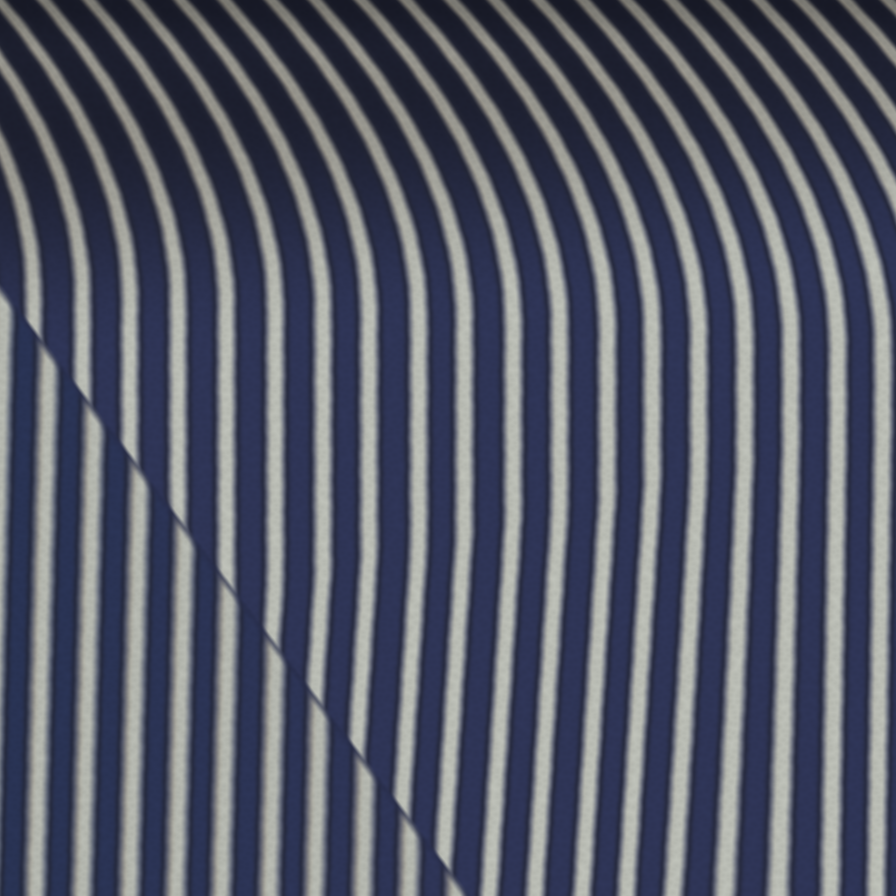
Write a three.js fragment shader that draws this texture.

```glsl
// Draped navy cloth with pale vertical stripes, curving over a fold and cut by a diagonal seam
varying vec2 vUv;

const vec3 NAVY = vec3(0.182, 0.207, 0.340);
const vec3 DUSK = vec3(0.110, 0.120, 0.180);
const vec3 CHALK = vec3(0.730, 0.742, 0.710);
const vec3 TAN = vec3(0.630, 0.600, 0.540);
const vec3 FRINGE = vec3(0.135, 0.145, 0.200);

float hash1(float n) {
  return fract(sin(n * 127.1) * 437.58);
}

vec2 hash2(vec2 p) {
  vec2 q = vec2(dot(p, vec2(12.7, 31.1)), dot(p, vec2(26.9, 18.3)));
  return fract(sin(q) * 437.58);
}

// Distance to the nearest scattered point
float cellular(vec2 p) {
  vec2 cell = floor(p);
  float nearest = 2.0;
  for (int j = -1; j <= 1; j++) {
    for (int i = -1; i <= 1; i++) {
      vec2 c = cell + vec2(float(i), float(j));
      nearest = min(nearest, length(c + hash2(c) - p));
    }
  }
  return nearest;
}

// Faint sideways wobble of the woven edges
float weaveWobble(vec2 p) {
  return 0.00018 * sin(p.y * 310.0 + p.x * 140.0)
       + 0.00025 * sin(p.y * 97.0 - p.x * 65.0);
}

// Signed distance to the nearest stripe centre, with uneven spacing
float stripeOffset(float x, float pitch, float jitter) {
  float id = floor(x / pitch + 0.5);
  return x - id * pitch - jitter * (hash1(id + 40.0) - 0.5);
}

// Upper cloth: bends left over the fold, leans left below the kink
float upperDrape(vec2 p) {
  float rise = max(0.0, p.y - (0.674 - 0.065 * p.x));
  float drop = max(0.0, 0.27 + 0.26 * p.x - p.y);
  float lean = mix(0.065, 0.015, smoothstep(0.72, 0.95, p.x));
  float bulge = 0.006 * sin(3.9 * (p.x - 0.195));
  return p.x + 1.35 * rise * rise + lean * drop - bulge - 0.1985;
}

// Lower panel: nearly straight stripes with a slight lean
float lowerDrape(vec2 p) {
  return p.x - 0.025 * p.y - 0.039;
}

// Stripe with soft sides, a warm left edge and a dark fringe
vec3 stripedCloth(float offset, float halfWidth, float softness, vec3 ground, vec3 thread, float warmth) {
  float d = abs(offset);
  float cover = 1.0 - smoothstep(halfWidth - softness, halfWidth + softness, d);
  float rim = (d - halfWidth - softness * 0.8) / 0.0034;
  vec3 base = mix(ground, FRINGE, 0.6 * exp(-rim * rim));
  float leftSide = 1.0 - smoothstep(-halfWidth, 0.0, offset);
  return mix(base, mix(thread, TAN, warmth * leftSide), cover);
}

void main() {
  vec2 p = vUv;
  float wobble = weaveWobble(p);

  // Light fades toward the top of the fold, most of all on the left
  float shade = smoothstep(0.64, 0.92, p.y + 0.10 * (0.5 - p.x));
  vec3 ground = mix(NAVY, DUSK, shade);
  vec3 thread = mix(CHALK, vec3(0.585, 0.580, 0.550), shade);

  float upperWidth = mix(0.0082, 0.0096, p.x) - 0.0006 * shade;
  vec3 upper = stripedCloth(stripeOffset(upperDrape(p), 0.0525, 0.0026) + wobble,
                            upperWidth, 0.0056, ground, thread, 0.2 + 0.4 * shade);

  vec3 lowerGround = mix(vec3(0.160, 0.200, 0.330), NAVY, p.x * 2.0);
  vec3 lower = stripedCloth(stripeOffset(lowerDrape(p), 0.0521, 0.002) + wobble,
                            0.0098, 0.0068, lowerGround, CHALK * 0.97, 0.7);

  // Diagonal seam and its soft narrow shadow on the lower panel
  float seam = (p.y - 0.681 + 1.3 * p.x) / length(vec2(1.3, 1.0));
  float shadow = smoothstep(-0.009, 0.0, seam);
  lower = mix(lower, NAVY * 0.85, 0.75 * shadow);
  vec3 color = mix(lower, upper, smoothstep(-0.003, 0.003, seam));

  // Dark top edge and fine cloth grain
  color *= 1.0 - 0.18 * smoothstep(0.94, 1.0, p.y);
  float grain = cellular(p * vec2(120.0, 150.0)) - 0.45;
  color *= 1.0 + 0.06 * grain;

  gl_FragColor = vec4(color, 1.0);
}
```
